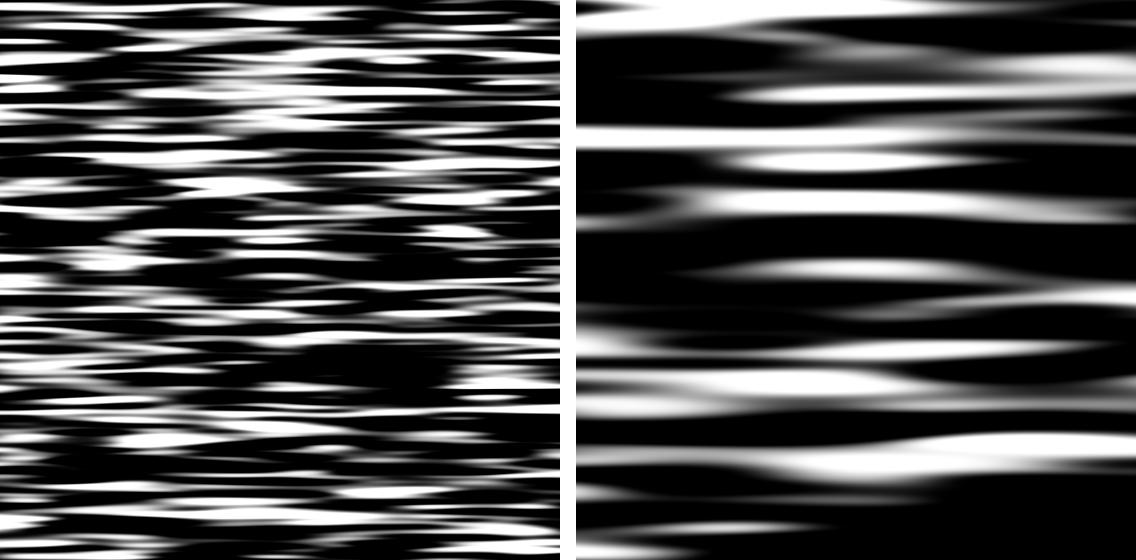
Left: the whole. Right: its middle third, enlarged.
Write a WebGL 2 fragment shader that draws this texture.

```glsl
#version 300 es
precision highp float;
// Soft white horizontal streaks on black. Random positive and negative
// Gaussian spots, far wider than tall, are summed into a smooth field,
// and a soft threshold turns that field into bright bands.

#define STREAK_SIZE vec2(0.056, 0.0039) // spot deviation, in canvas heights
#define LENGTH_SPREAD 0.3               // relative variation of spot length
#define BLACK_LEVEL -0.25               // field value that becomes black
#define WHITE_LEVEL 1.10                // field value that becomes white
#define SPOTS_PER_CELL 2
#define SEED 17

uniform vec2 u_resolution;
out vec4 fragColor;

const float CELL = 2.0; // cell side, in spot deviations

// Integer hash: four independent values in 0..1
vec4 hash4(ivec4 key) {
    uvec4 v = uvec4(key) * 1664525u + 1013904223u;
    for (int i = 0; i < 2; i++) {
        v.x += v.y * v.w;
        v.y += v.z * v.x;
        v.z += v.x * v.y;
        v.w += v.y * v.z;
        v ^= v >> 16u;
    }
    return vec4(v >> 8u) / 16777216.0;
}

// Sum of randomly weighted Gaussian spots from the surrounding cells
float spotField(vec2 p) {
    ivec2 home = ivec2(floor(p / CELL));
    float sum = 0.0;
    for (int j = -2; j <= 2; j++) {
        for (int i = -2; i <= 2; i++) {
            ivec2 cell = home + ivec2(i, j);
            for (int k = 0; k < SPOTS_PER_CELL; k++) {
                vec4 rnd = hash4(ivec4(cell, k, SEED));
                vec2 offset = p - (vec2(cell) + rnd.xy) * CELL;
                offset.x /= 1.0 + LENGTH_SPREAD * (2.0 * rnd.w - 1.0);
                float weight = 2.0 * rnd.z - 1.0;
                sum += weight * exp(-0.5 * dot(offset, offset));
            }
        }
    }
    return sum;
}

void main() {
    vec2 uv = gl_FragCoord.xy / u_resolution.y;
    float field = spotField(uv / STREAK_SIZE);
    float brightness = smoothstep(BLACK_LEVEL, WHITE_LEVEL, field);
    fragColor = vec4(vec3(brightness), 1.0);
}
```
